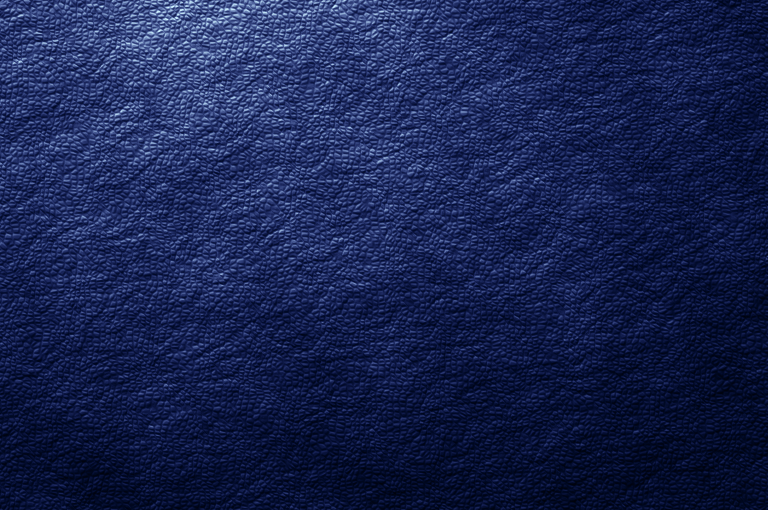
This texture is drawn by a Shadertoy shader. Its source:

```glsl
// Dark blue leather, lit from above on the left and fading to navy edges.
// A height field of small cell pebbles, creases and gradient noise is
// shaded by its slope towards the light, then tinted from navy to pale blue.

vec2 hash2(vec2 p) {
    vec3 q = fract(p.xyx * vec3(0.1031, 0.1030, 0.0973));
    q += dot(q, q.yzx + 33.33);
    return fract((q.xx + q.yz) * q.zy);
}

vec2 gradientAt(vec2 cell) {
    float angle = 6.2832 * hash2(cell).x;
    return vec2(cos(angle), sin(angle));
}

float gradientNoise(vec2 p) {
    vec2 i = floor(p), f = fract(p);
    vec2 u = f * f * f * (f * (f * 6.0 - 15.0) + 10.0);
    vec2 e = vec2(1.0, 0.0);
    float low = mix(dot(gradientAt(i), f), dot(gradientAt(i + e), f - e), u.x);
    float high = mix(dot(gradientAt(i + e.yx), f - e.yx),
                     dot(gradientAt(i + 1.0), f - 1.0), u.x);
    return mix(low, high, u.y);
}

mat2 rotation(float angle) {
    float c = cos(angle), s = sin(angle);
    return mat2(c, -s, s, c);
}

// Rounded cells: 0 in the gaps, 1 on the tops
float pebbles(vec2 p) {
    vec2 cell = floor(p);
    float nearest = 8.0, second = 8.0;
    for (int y = -1; y <= 1; y++)
    for (int x = -1; x <= 1; x++) {
        vec2 c = cell + vec2(x, y);
        float d = length(c + 0.1 + 0.8 * hash2(c) - p);
        second = min(second, max(nearest, d));
        nearest = min(nearest, d);
    }
    return smoothstep(0.0, 0.6, second - nearest);
}

// Thin furrows along the zero lines of stretched noise
float crease(vec2 p, float angle, vec2 frequency) {
    float n = gradientNoise(rotation(angle) * p * frequency.yx * vec2(1.0, 1.0)
                            + angle * 17.0);
    return smoothstep(0.0, 0.25, abs(n));
}

float leatherHeight(vec2 p) {
    vec2 q = p + 0.012 * vec2(gradientNoise(p * 14.0), gradientNoise(p * 14.0 + 7.3));
    float h = 0.55 * pebbles(q * vec2(88.0, 118.0));
    h += 0.40 * crease(q, 0.55, vec2(30.0, 13.0));
    h += 0.28 * crease(q, -0.35, vec2(38.0, 18.0));
    h += 0.45 * gradientNoise(q * vec2(36.0, 52.0));
    return h;
}

// Broad light: a wide glow and a sheen near the top edge
float lightPool(vec2 uv) {
    vec2 glow = (uv - vec2(0.30, 0.80)) / vec2(0.54, 0.50);
    vec2 sheen = (uv - vec2(0.25, 1.05)) / vec2(0.26, 0.20);
    return 0.036 + 0.185 * exp(-dot(glow, glow)) + 0.20 * exp(-dot(sheen, sheen));
}

vec3 blueTint(float tone) {
    return vec3(0.88 * tone - 0.03, tone, 1.08 * sqrt(tone) - 0.06);
}

void mainImage(out vec4 fragColor, in vec2 fragCoord) {
    vec2 uv = fragCoord / iResolution.xy;
    vec2 p = fragCoord / iResolution.y;

    // Slope towards the light, and darker hollows
    float height = leatherHeight(p);
    float slope = height - leatherHeight(p + vec2(-0.0013, 0.0038));
    float relief = 1.25 * slope + 0.45 * (height - 0.75);

    // Soft dents and wrinkles in the hide
    float dents = 0.40 * gradientNoise(p * vec2(4.0, 6.5) + 3.1)
                + 0.35 * gradientNoise(rotation(0.4) * p * vec2(8.0, 17.0));

    float tone = lightPool(uv) * exp(relief + dents);
    tone = tone / (1.0 + 0.25 * tone * tone);
    fragColor = vec4(clamp(blueTint(tone), 0.0, 1.0), 1.0);
}
```
